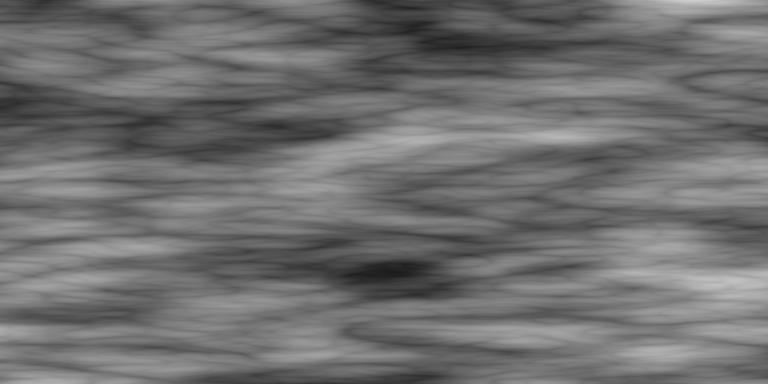
This texture is drawn by a WebGL 2 fragment shader. Its source:

```glsl
#version 300 es
precision highp float;

uniform vec2 u_resolution;
out vec4 fragColor;

const float TAU = 6.2831853;

float hash(vec2 p) {
    return fract(sin(dot(p, vec2(127.1, 311.7))) * 43758.5453);
}

vec2 smoothBlend(vec2 f) {
    return f * f * f * (f * (f * 6.0 - 15.0) + 10.0);
}

// Signed value noise, from -0.5 to 0.5
float valueNoise(vec2 p) {
    vec2 cell = floor(p);
    vec2 blend = smoothBlend(p - cell);
    float low = mix(hash(cell), hash(cell + vec2(1.0, 0.0)), blend.x);
    float high = mix(hash(cell + vec2(0.0, 1.0)), hash(cell + 1.0), blend.x);
    return mix(low, high, blend.y) - 0.5;
}

// Gradients lean vertical, so the zero lines run mostly sideways
vec2 gradient(vec2 cell, float sideways) {
    float angle = TAU * hash(cell);
    return vec2(sideways * cos(angle), sin(angle));
}

float gradientNoise(vec2 p, float sideways) {
    vec2 cell = floor(p);
    vec2 f = p - cell;
    vec2 blend = smoothBlend(f);
    vec2 right = vec2(1.0, 0.0);
    vec2 up = vec2(0.0, 1.0);
    float a = dot(gradient(cell, sideways), f);
    float b = dot(gradient(cell + right, sideways), f - right);
    float c = dot(gradient(cell + up, sideways), f - up);
    float d = dot(gradient(cell + 1.0, sideways), f - 1.0);
    return mix(mix(a, b, blend.x), mix(c, d, blend.x), blend.y);
}

// Rounded bright streaks parted by thin, softened dark creases
float creases(float n, float softness) {
    return sqrt(sqrt(n * n + softness * softness));
}

float streaks(vec2 p, float gain) {
    float sum = 0.0;
    float amplitude = 1.0;
    for (int octave = 0; octave < 3; octave++) {
        sum += amplitude * creases(gradientNoise(p, 0.6), 0.03);
        p = p * 2.0 + vec2(13.7, 29.3);
        amplitude *= gain;
    }
    return sum;
}

void main() {
    vec2 uv = gl_FragCoord.xy / u_resolution.y;

    // Creased streaks, blunt-ended dabs and broad light and dark areas
    float fine = streaks(uv * vec2(2.4, 14.0) + vec2(4.3, 7.6), 0.5);
    float dabs = valueNoise(uv * vec2(4.5, 17.0) + vec2(31.4, 62.9));
    float broad = gradientNoise(uv * vec2(1.3, 4.5) + vec2(51.2, 83.4), 1.0);
    float grey = 0.2 + 0.365 * fine + 0.22 * dabs + 0.32 * broad;

    fragColor = vec4(vec3(clamp(grey, 0.0, 1.0)), 1.0);
}
```
